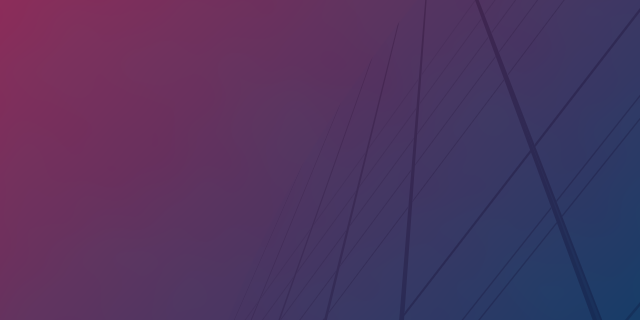
Write a Shadertoy shader that draws this background.

```glsl
vec2 hashGradient(vec2 cell) {
    float angle = 6.2832 * fract(sin(dot(cell, vec2(127.1, 311.7))) * 43758.5);
    return vec2(cos(angle), sin(angle));
}

float gradientNoise(vec2 p) {
    vec2 i = floor(p), f = fract(p);
    vec2 u = f * f * (3.0 - 2.0 * f);
    vec2 e = vec2(0.0, 1.0);
    float low = mix(dot(hashGradient(i), f), dot(hashGradient(i + e.yx), f - e.yx), u.x);
    float high = mix(dot(hashGradient(i + e.xy), f - e.xy), dot(hashGradient(i + 1.0), f - 1.0), u.x);
    return mix(low, high, u.y);
}

// Tapered line: ends.x at the top edge, ends.y at the bottom, with half widths
float beam(vec2 p, vec2 ends, vec2 halfWidths) {
    float depth = 1.0 - p.y;
    float slope = ends.y - ends.x;
    float dist = abs(p.x - ends.x - slope * depth) / sqrt(1.0 + slope * slope);
    float width = mix(halfWidths.x, halfWidths.y, depth);
    return clamp((width - dist) * iResolution.y + 0.5, 0.0, 1.0);
}

void mainImage(out vec4 fragColor, in vec2 fragCoord) {
    vec2 p = fragCoord / iResolution.y;
    p.x *= 2.0 * iResolution.y / iResolution.x;
    float depth = 1.0 - p.y;

    // Diagonal wash from crimson to deep blue
    vec3 color = mix(vec3(0.55, 0.175, 0.352), vec3(0.09, 0.24, 0.408), (p.x + depth) / 3.0);

    // Faint clouds
    float clouds = gradientNoise(p * 3.0) + 0.5 * gradientNoise(p * 7.0 + 4.0);
    color += 0.014 * clouds * vec3(-0.6, 1.0, 0.5);

    // Curved silhouette of the glass facade
    float edge = 1.302 - 0.8 * depth + 0.211 * depth * depth;
    float facade = smoothstep(-0.004, 0.004, p.x - edge);
    color *= mix(vec3(1.0), vec3(0.975, 0.995, 1.005), facade);

    // Upright mullions, crowding and thinning toward the silhouette
    float shade = 0.0;
    for (int i = 0; i < 7; i++) {
        float n = float(i);
        vec2 ends = vec2(1.331 - 0.068 * pow(n, 0.62), 0.65 + 0.605 * exp(-0.5 * n));
        vec2 widths = vec2(0.0022, 0.0075) * exp(-0.55 * n);
        shade = max(shade, beam(p, ends, widths) * 0.9 * exp(-0.17 * n));
    }

    // Fine slanted floor lines
    for (int i = 0; i < 5; i++) {
        float n = float(i);
        vec2 ends = vec2(1.763, 1.01) - vec2(0.083, 0.073) * pow(n, 0.87);
        shade = max(shade, beam(p, ends, vec2(0.0015)) * (0.65 - 0.08 * n));
    }
    shade *= facade;

    // Bold slanted beam, paired ledges and the corner line
    shade = max(shade, beam(p, vec2(2.024, 1.25), vec2(0.0038, 0.0032)) * 0.9);
    shade = max(shade, beam(p, vec2(2.237, 1.445), vec2(0.0022)) * 0.75);
    shade = max(shade, beam(p, vec2(2.297, 1.497), vec2(0.0022)) * 0.75);
    shade = max(shade, beam(p, vec2(2.8, 1.958), vec2(0.004)) * 0.7);

    // Main upright with a paler core
    vec2 mainEnds = vec2(1.49, 1.867);
    float core = beam(p, mainEnds + vec2(0.0, 0.004), vec2(-0.004, 0.005));
    shade = max(shade, beam(p, mainEnds, vec2(0.0055, 0.014)) * 0.95);
    shade -= 0.3 * core * shade;

    color *= mix(vec3(1.0), vec3(0.8, 0.72, 0.82), shade);
    fragColor = vec4(color, 1.0);
}
```
